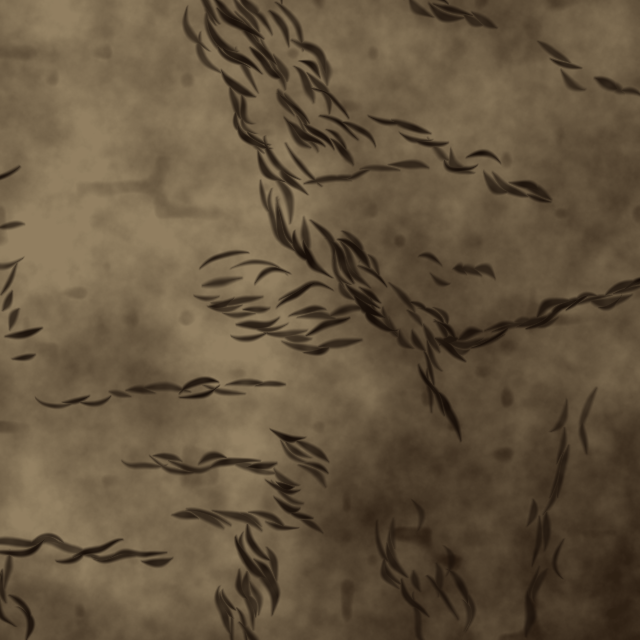
Reproduce this texture procedurally as a Shadertoy shader.

```glsl
float hash(vec2 p) {
    vec3 q = fract(vec3(p.xyx) * 0.1031);
    q += dot(q, q.yzx + 33.33);
    return fract((q.x + q.y) * q.z);
}

float noise(vec2 p) {
    vec2 cell = floor(p), f = fract(p);
    f = f * f * (3.0 - 2.0 * f);
    return mix(mix(hash(cell), hash(cell + vec2(1, 0)), f.x),
               mix(hash(cell + vec2(0, 1)), hash(cell + vec2(1, 1)), f.x), f.y);
}

float fbm(vec2 p) {
    float sum = 0.0, amp = 0.5;
    for (int i = 0; i < 5; i++) {
        sum += amp * noise(p);
        p = mat2(0.8, 0.6, -0.6, 0.8) * p * 2.1 + 17.3;
        amp *= 0.55;
    }
    return sum;
}

// Bent brush mark with thin, fading tips
float stroke(vec2 p, float angle, float halfLen, float radius, float bend) {
    float c = cos(angle), s = sin(angle);
    p = vec2(c * p.x + s * p.y, c * p.y - s * p.x);
    p.y += bend * p.x * p.x / halfLen;
    float x = clamp(p.x, -halfLen, halfLen);
    float taper = 1.0 - 0.85 * x * x / (halfLen * halfLen);
    float soft = max(0.0036, 1.2 / iResolution.y);
    return 1.0 - smoothstep(-soft, soft, length(p - vec2(x, 0)) - radius * taper);
}

// Marks scattered around the line a-b; the angle is in degrees
float hatch(vec2 p, vec2 a, vec2 b, float spread, float angle, float halfLen, int count) {
    vec2 side = normalize(vec2(a.y - b.y, b.x - a.x));
    float ink = 0.0;
    for (int i = 0; i < count; i++) {
        vec2 seed = vec2(float(i) * 7.0, dot(a, vec2(311.0, 173.0)));
        float r1 = hash(seed), r2 = hash(seed + 1.7), r3 = hash(seed + 3.1), r4 = hash(seed + 5.9);
        vec2 centre = mix(a, b, (float(i) + r1) / float(count)) + side * spread * (2.0 * r2 - 1.0);
        float turn = radians(angle + 34.0 * (r3 - 0.5));
        float mark = stroke(p - centre, turn, halfLen * mix(0.55, 1.25, r4),
                            mix(0.0035, 0.0068, r1), 0.7 * (r2 - 0.5));
        ink = max(ink, mark * mix(0.65, 1.0, r3));
    }
    return ink;
}

float drawnMarks(vec2 p) {
    // Broad trunk and central knot
    float ink = hatch(p, vec2(0.36, 1.01), vec2(0.50, 0.74), 0.085, -50.0, 0.034, 54);
    ink = max(ink, hatch(p, vec2(0.42, 0.70), vec2(0.54, 0.57), 0.03, -65.0, 0.036, 12));
    ink = max(ink, hatch(p, vec2(0.53, 0.60), vec2(0.70, 0.45), 0.042, -48.0, 0.026, 28));
    ink = max(ink, hatch(p, vec2(0.66, 0.42), vec2(0.70, 0.34), 0.02, -75.0, 0.03, 6));

    // Branches to the right
    ink = max(ink, hatch(p, vec2(0.69, 0.46), vec2(1.0, 0.55), 0.017, 16.0, 0.028, 24));
    ink = max(ink, hatch(p, vec2(0.61, 0.82), vec2(0.86, 0.68), 0.02, -26.0, 0.028, 13));
    ink = max(ink, hatch(p, vec2(0.50, 0.72), vec2(0.64, 0.74), 0.008, 10.0, 0.03, 5));
    ink = max(ink, hatch(p, vec2(0.64, 1.0), vec2(0.76, 0.97), 0.016, -22.0, 0.028, 6));
    ink = max(ink, hatch(p, vec2(0.85, 0.93), vec2(1.0, 0.83), 0.03, -24.0, 0.024, 6));
    ink = max(ink, hatch(p, vec2(0.67, 0.58), vec2(0.76, 0.56), 0.02, -15.0, 0.018, 5));

    // Flat ripples on the left
    ink = max(ink, hatch(p, vec2(0.33, 0.57), vec2(0.53, 0.46), 0.06, 10.0, 0.036, 24));
    ink = max(ink, hatch(p, vec2(0.08, 0.38), vec2(0.44, 0.40), 0.016, 3.0, 0.032, 11));
    ink = max(ink, hatch(p, vec2(0.22, 0.28), vec2(0.42, 0.27), 0.016, 3.0, 0.036, 8));
    ink = max(ink, hatch(p, vec2(0.0, 0.15), vec2(0.25, 0.13), 0.016, 4.0, 0.044, 11));
    ink = max(ink, hatch(p, vec2(0.27, 0.19), vec2(0.46, 0.18), 0.014, -12.0, 0.034, 7));
    ink = max(ink, hatch(p, vec2(0.0, 0.74), vec2(0.05, 0.40), 0.02, 8.0, 0.03, 5));
    ink = max(ink, hatch(p, vec2(0.02, 0.57), vec2(0.01, 0.50), 0.01, 68.0, 0.034, 3));

    // Tufts along the bottom
    ink = max(ink, hatch(p, vec2(0.48, 0.32), vec2(0.47, 0.18), 0.034, -25.0, 0.024, 13));
    ink = max(ink, hatch(p, vec2(0.42, 0.14), vec2(0.36, 0.01), 0.036, -68.0, 0.034, 18));
    ink = max(ink, hatch(p, vec2(0.01, 0.11), vec2(0.03, 0.02), 0.02, -78.0, 0.034, 5));
    ink = max(ink, 0.85 * hatch(p, vec2(0.62, 0.18), vec2(0.70, 0.02), 0.05, -68.0, 0.034, 16));
    ink = max(ink, 0.8 * hatch(p, vec2(0.91, 0.38), vec2(0.82, 0.04), 0.03, 76.0, 0.036, 14));
    return ink;
}

void mainImage(out vec4 fragColor, in vec2 fragCoord) {
    vec2 uv = fragCoord / iResolution.xy;

    // Stained ground, dim at the rim and in the lower right
    float light = 0.80 + 1.1 * (fbm(uv * 5.0 + 3.0) - 0.48);
    light += 0.28 * (fbm(uv * 38.0) - 0.48);
    light -= 0.42 * smoothstep(0.75, 1.75, uv.x + 1.0 - uv.y);
    light -= 0.25 * smoothstep(0.40, 0.72, length(uv - vec2(0.45, 0.52)));
    light += 0.12 * exp(-14.0 * dot(uv - vec2(0.14, 0.40), uv - vec2(0.14, 0.40)));
    light -= 0.22 * smoothstep(0.82, 0.97, noise(uv * 24.0 + 9.0));

    // Wavering ink with a faint stain around it
    vec2 waver = vec2(noise(uv * 26.0), noise(uv * 26.0 + 41.0)) - 0.5;
    float ink = drawnMarks(uv + 0.014 * waver);
    ink *= 0.78 + 0.3 * noise(uv * 60.0);

    vec3 umber = vec3(0.13, 0.08, 0.04), parchment = vec3(0.52, 0.45, 0.34);
    vec3 color = mix(umber, parchment, clamp(light, 0.12, 1.12));
    color = mix(color, vec3(0.09, 0.055, 0.03), clamp(ink, 0.0, 1.0));
    fragColor = vec4(color, 1.0);
}
```
